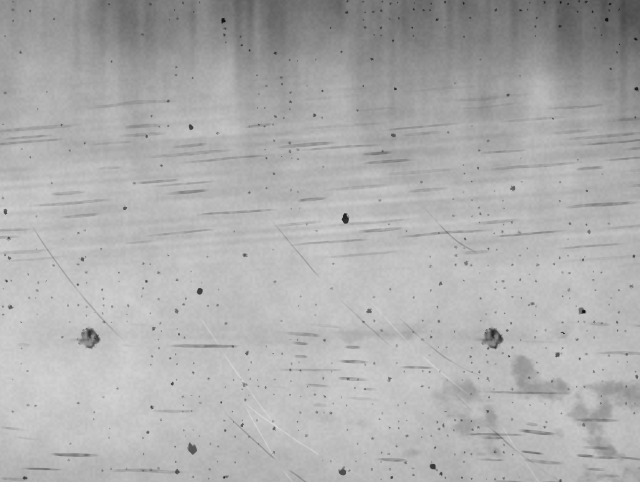
Write a WebGL 1 fragment shader that draws this texture.

```glsl
precision highp float;
uniform vec2 u_resolution;

float hash(vec2 p) {
  vec3 q = fract(p.xyx * vec3(0.1031, 0.1030, 0.0973));
  q += dot(q, q.yzx + 33.33);
  return fract((q.x + q.y) * q.z);
}

float noise(vec2 p) {
  vec2 cell = floor(p);
  vec2 f = fract(p);
  f = f * f * (3.0 - 2.0 * f);
  float low = mix(hash(cell), hash(cell + vec2(1.0, 0.0)), f.x);
  float high = mix(hash(cell + vec2(0.0, 1.0)), hash(cell + 1.0), f.x);
  return mix(low, high, f.y);
}

float fbm(vec2 p) {
  float sum = 0.0;
  float gain = 0.5;
  for (int i = 0; i < 5; i++) {
    sum += gain * noise(p);
    p = mat2(1.6, 1.2, -1.2, 1.6) * p + 17.3;
    gain *= 0.5;
  }
  return sum;
}

// Tapered dashes in shifted rows, one per cell at most
float dashes(vec2 p, vec2 size, float slope, float density, float seed, float px) {
  p.y -= slope * p.x + 0.004 * noise(p * 14.0 + seed);
  float row = floor(p.y / size.y);
  p.x += size.x * hash(vec2(row, seed));
  vec2 id = vec2(floor(p.x / size.x), row) + seed;
  vec2 local = (fract(p / size) - 0.5) * size;
  float halfLength = size.x * mix(0.12, 0.48, hash(id + 3.1));
  float along = clamp(1.0 - abs(local.x) / halfLength, 0.0, 1.0);
  float offset = (hash(id + 7.7) - 0.5) * size.y * 0.5;
  float width = mix(0.0008, 0.0026, hash(id + 9.2)) * sqrt(along);
  float line = 1.0 - smoothstep(width, width + px + 0.0008, abs(local.y - offset));
  float grain = 0.45 + 0.75 * noise(p * vec2(90.0, 260.0));
  return line * smoothstep(0.0, 0.5, along) * grain * step(hash(id + 5.5), density)
    * mix(0.35, 1.0, hash(id + 1.4));
}

// Ragged round pits, jittered inside square cells
float pits(vec2 p, float size, float radius, float density, float seed, float px) {
  vec2 id = floor(p / size) + seed;
  vec2 center = 0.3 + 0.4 * vec2(hash(id), hash(id + 21.7));
  vec2 d = (fract(p / size) - center) * size;
  d.x *= mix(0.8, 1.4, hash(id + 2.6));
  float r = radius * mix(0.4, 1.0, hash(id + 4.3));
  float edge = length(d) + r * 0.9 * (noise(p * 1.6 / radius) - 0.5);
  return (1.0 - smoothstep(r - px, r + px, edge)) * step(hash(id + 8.9), density)
    * mix(0.5, 1.0, hash(id + 6.2));
}

// Thin curved scratch running down to the right
float scratch(vec2 p, vec2 start, float slope, float span, float px) {
  float t = (p.x - start.x) / span;
  float bend = 0.02 * sin(t * 3.0) + 0.003 * noise(p * 30.0);
  float d = abs(p.y - start.y + slope * (p.x - start.x) + bend) / sqrt(1.0 + slope * slope);
  float ends = smoothstep(0.0, 0.2, t) * (1.0 - smoothstep(0.7, 1.0, t));
  return (1.0 - smoothstep(0.0, px + 0.0009, d)) * ends * smoothstep(0.2, 0.7, noise(p * 22.0));
}

// Ragged stain with a broken ring and a smear trailing down
float stain(vec2 d, float radius) {
  float r = length(d * vec2(1.0, 0.85)) + radius * 1.2 * (fbm(d * 90.0 + 40.0) - 0.5);
  float ring = 1.0 - smoothstep(0.1, 0.45, abs(r / radius - 0.7));
  float core = 1.0 - smoothstep(0.7, 1.2, r / radius);
  float wing = exp(-pow(d.y / 0.003, 2.0) - pow((d.x + radius) / 0.018, 2.0));
  return 0.65 * ring * noise(d * 120.0 + 9.0) + 0.3 * core + 0.25 * wing;
}

void main() {
  vec2 p = gl_FragCoord.xy / u_resolution.y;
  float aspect = u_resolution.x / u_resolution.y;
  float px = 1.0 / u_resolution.y;
  float x = p.x / aspect;

  // Mottled pale plaster
  float tone = 0.765 + 0.11 * (fbm(p * 4.0) - 0.5) + 0.07 * (fbm(p * 23.0 + 8.0) - 0.5);
  tone += 0.035 * (noise(p * 190.0) - 0.5);
  tone -= 0.035 * smoothstep(0.12, 0.0, p.y) + 0.035 * smoothstep(0.85, 1.0, x);

  // Dark top with vertical runs of uneven length
  float runs = 0.6 * noise(vec2(p.x * 24.0, p.y * 1.7)) + 0.4 * noise(vec2(p.x * 75.0, p.y * 4.0));
  float reach = smoothstep(0.52 + 0.28 * noise(vec2(p.x * 17.0, 3.0)), 1.02, p.y);
  float side = mix(0.5, 1.0, smoothstep(0.06, 0.22, x)) + 0.25 * smoothstep(0.8, 1.0, x);
  tone -= side * (0.19 * reach * (0.45 + runs) + 0.09 * smoothstep(0.8, 1.0, p.y));
  tone -= 0.045 * smoothstep(0.4, 0.75, p.y);

  // Sideways rubbing: rising above, falling below
  float upper = smoothstep(0.42, 0.52, p.y) * (1.0 - smoothstep(0.68, 0.88, p.y));
  float lower = 1.0 - smoothstep(0.28, 0.36, p.y);
  float patches = smoothstep(0.35, 0.6, noise(p * 4.5 + 5.0));
  tone -= 0.07 * upper * (noise(vec2(p.x * 5.0, (p.y - 0.07 * p.x) * 110.0)) - 0.3);
  tone -= 0.17 * upper * dashes(p, vec2(0.24, 0.016), 0.08, 0.5, 11.0, px);
  tone -= 0.28 * lower * patches * dashes(p, vec2(0.11, 0.021), -0.07, 0.5, 37.0, px);
  tone -= 0.26 * lower * dashes(p, vec2(0.22, 0.045), -0.02, 0.25, 53.0, px);
  float band = exp(-pow((p.y - 0.3) / 0.022, 2.0)) * smoothstep(0.03, 0.2, x) * (1.0 - smoothstep(0.8, 0.95, x));
  tone -= band * 0.05 * noise(vec2(p.x * 7.0, p.y * 100.0));
  float smudge = smoothstep(0.56, 0.75, fbm(p * vec2(12.0, 16.0) + 31.0));
  tone -= 0.16 * smudge * lower * smoothstep(0.3, 0.9, x);

  // Fine diagonal scratches, dark and light
  for (int i = 0; i < 12; i++) {
    float k = float(i);
    vec2 start = vec2(aspect * hash(vec2(k, 2.0)), mix(0.15, 0.6, hash(vec2(k, 5.0))));
    float line = scratch(p, start, mix(0.6, 1.7, hash(vec2(k, 8.0))), mix(0.1, 0.32, hash(vec2(k, 11.0))), px);
    tone += line * mix(-0.13, 0.06, step(0.7, hash(vec2(k, 14.0))));
  }

  // Scattered pits in three sizes
  float cluster = smoothstep(0.4, 0.75, noise(p * 5.0 + 19.0));
  tone -= 0.32 * pits(p, 0.017, 0.0026, 0.04 + 0.25 * cluster, 71.0, px);
  tone -= 0.5 * pits(p + 0.013, 0.05, 0.0048, 0.07 + 0.2 * cluster, 83.0, px);
  tone -= 0.6 * pits(p + 0.04, 0.17, 0.0105, 0.14, 97.0, px);

  // Two worn fixing points
  for (int i = 0; i < 2; i++) {
    vec2 spot = vec2(aspect * (0.14 + 0.63 * float(i)), 0.295);
    tone -= 0.6 * stain(p - spot, 0.017);
  }

  gl_FragColor = vec4(vec3(clamp(tone, 0.07, 0.86)), 1.0);
}
```
